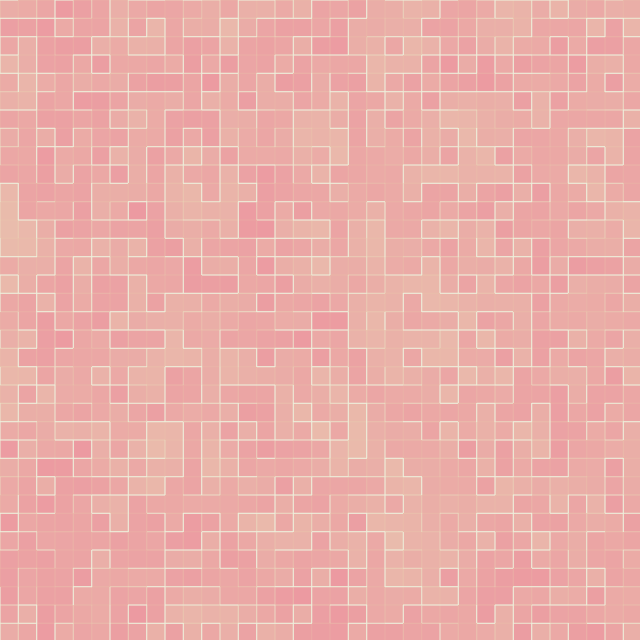
This pattern is drawn by a Shadertoy shader. Its source:

```glsl
// A grid of small square tiles in rose and peach, with thin cream seams.
// Each tile's tone mixes a hash with smooth noise; each seam's strength
// follows the tone difference of the two tiles it divides.

const float TILES = 34.909;       // tiles across the canvas height
const float SEAM_WIDTH = 0.066;   // in tiles
const float PATCH_SIZE = 3.5;     // size of the soft tone patches, in tiles
const float PATCH_AMOUNT = 0.42;  // share of patch noise in a tile's tone
const float FULL_CONTRAST = 0.26; // tone difference that gives a full seam
const float FAINT_SEAM = 0.16;
const float STRONG_SEAM = 0.92;

const vec3 ROSE = vec3(0.925, 0.595, 0.628);
const vec3 PEACH = vec3(0.915, 0.740, 0.675);
const vec3 SEAM_YELLOW = vec3(0.91, 0.82, 0.66);
const vec3 SEAM_CREAM = vec3(0.93, 0.94, 0.86);

float hash(vec2 p) {
    return fract(sin(dot(p, vec2(127.1, 311.7))) * 43758.5453);
}

float valueNoise(vec2 p) {
    vec2 i = floor(p);
    vec2 f = fract(p);
    f = f * f * (3.0 - 2.0 * f);
    float low = mix(hash(i), hash(i + vec2(1.0, 0.0)), f.x);
    float high = mix(hash(i + vec2(0.0, 1.0)), hash(i + vec2(1.0)), f.x);
    return mix(low, high, f.y);
}

// 0 is deep rose, 1 is pale peach
float tileTone(vec2 id) {
    return mix(hash(id + 17.3), valueNoise(id / PATCH_SIZE + 41.0), PATCH_AMOUNT);
}

// Share of a pixel's width covered by a seam at distance d
float seamCoverage(float d, float pixel) {
    float halfSeam = 0.5 * SEAM_WIDTH;
    float right = min(d + 0.5 * pixel, halfSeam);
    float left = max(d - 0.5 * pixel, -halfSeam);
    return clamp((right - left) / pixel, 0.0, 1.0);
}

// Seam colour in rgb, opacity in a
vec4 seam(float toneA, float toneB, float d, float pixel) {
    float contrast = smoothstep(0.0, FULL_CONTRAST, abs(toneA - toneB));
    float opacity = mix(FAINT_SEAM, STRONG_SEAM, contrast);
    vec3 tint = mix(SEAM_YELLOW, SEAM_CREAM, contrast);
    return vec4(tint, opacity * seamCoverage(d, pixel));
}

void mainImage(out vec4 fragColor, in vec2 fragCoord) {
    // Tile grid, anchored at the top left
    vec2 uv = fragCoord / iResolution.y;
    vec2 p = vec2(uv.x, 1.0 - uv.y) * TILES;
    float pixel = TILES / iResolution.y;
    vec2 id = floor(p);
    vec2 local = p - id - 0.5;

    // Flat tile colour
    float tone = tileTone(id);
    vec3 color = mix(ROSE, PEACH, tone);

    // Seams toward the nearest neighbour on each axis
    vec2 side = 2.0 * step(0.0, local) - 1.0;
    vec2 edgeDistance = 0.5 - abs(local);
    float toneX = tileTone(id + vec2(side.x, 0.0));
    float toneY = tileTone(id + vec2(0.0, side.y));
    vec4 seamX = seam(tone, toneX, edgeDistance.x, pixel);
    vec4 seamY = seam(tone, toneY, edgeDistance.y, pixel);

    // Lay the stronger seam on top where they cross
    vec4 under = seamX.a < seamY.a ? seamX : seamY;
    vec4 over = seamX.a < seamY.a ? seamY : seamX;
    color = mix(color, under.rgb, under.a);
    color = mix(color, over.rgb, over.a);

    fragColor = vec4(color, 1.0);
}
```
